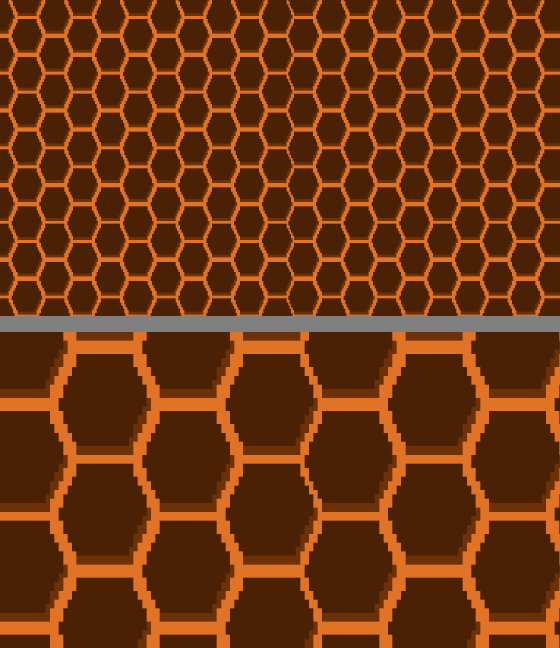
Top: the whole. Bottom: its middle third, enlarged.
A WebGL 1 fragment shader for this pattern:

```glsl
precision highp float;

uniform vec2 u_resolution;

const float BLOCKS_DOWN = 216.0;            // coarse blocks in the canvas height
const vec2 PITCH = vec2(18.95, 25.5);       // column and row spacing, in blocks
const vec2 CELL_HALF = vec2(10.85, 11.5);   // half size of one cell
const float SIDE_SLOPE = 0.43;              // horizontal run of a slanted side
const vec2 BEVEL_SHIFT = vec2(0.85, 2.0);   // depth of the lower right bevel
const float FIRST_ROW = -0.3;

const vec3 WALL = vec3(0.88, 0.45, 0.15);
const vec3 BEVEL = vec3(0.43, 0.19, 0.02);
const vec3 HOLLOW = vec3(0.29, 0.13, 0.02);

// Signed distance measure of a flat-topped hexagon: negative inside
float hexagon(vec2 p, vec2 halfSize, float slope) {
  p = abs(p);
  return max(p.x + slope * p.y - halfSize.x, p.y - halfSize.y);
}

// Centre of the cell nearest to p in a column, snapped to the blocks
vec2 cellCenter(vec2 p, float column, vec2 pitch) {
  float start = FIRST_ROW + 0.5 * pitch.y * (1.0 - mod(column, 2.0));
  float row = floor((p.y - start) / pitch.y + 0.5);
  vec2 center = vec2(column * pitch.x, start + row * pitch.y);
  return floor(center + 0.5) - 0.5;
}

// Colour of the comb at p, measured in blocks from the top left
vec3 honeycomb(vec2 p) {
  vec2 block = floor(p) + 0.5;
  float nearest = floor(block.x / PITCH.x + 0.5);
  vec3 color = WALL;
  for (int i = -1; i <= 1; i++) {
    vec2 local = block - cellCenter(block, nearest + float(i), PITCH);
    if (hexagon(local, CELL_HALF, SIDE_SLOPE) < 0.0) {
      float inner = hexagon(local + BEVEL_SHIFT, CELL_HALF, SIDE_SLOPE);
      color = inner < 0.0 ? HOLLOW : BEVEL;
    }
  }
  return color;
}

void main() {
  // Average a 3 by 3 grid of samples to smooth the block edges
  vec3 sum = vec3(0.0);
  for (int y = -1; y <= 1; y++) {
    for (int x = -1; x <= 1; x++) {
      vec2 point = gl_FragCoord.xy + vec2(float(x), float(y)) / 3.0;
      point.y = u_resolution.y - point.y;
      sum += honeycomb(point * BLOCKS_DOWN / u_resolution.y);
    }
  }
  gl_FragColor = vec4(sum / 9.0, 1.0);
}
```
